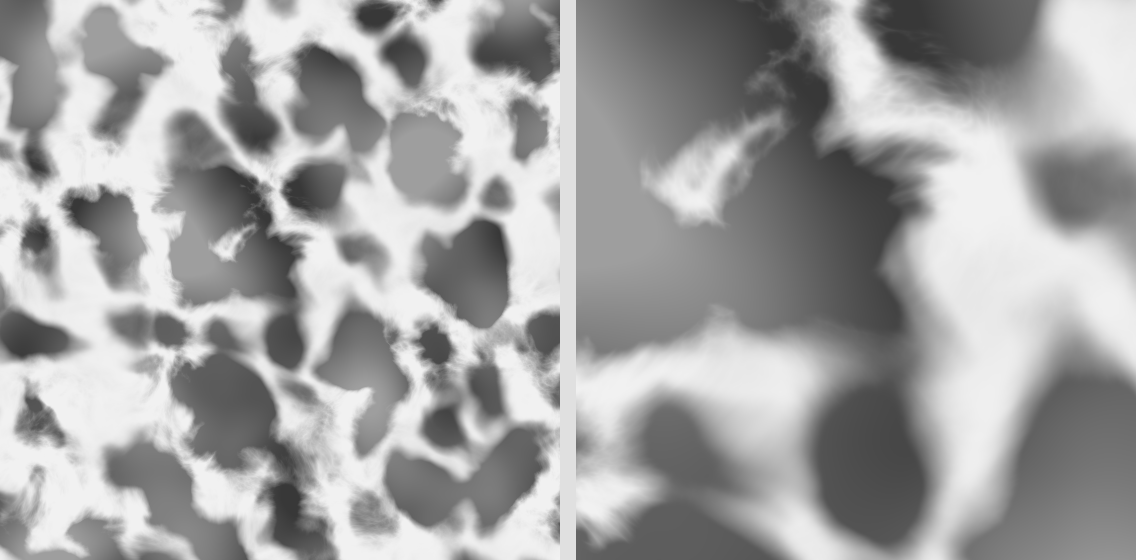
Left: the whole. Right: its middle third, enlarged.
This texture is drawn by a WebGL 1 fragment shader. Its source:

```glsl
precision highp float;
// Spongy pale tissue with flat-floored dark pores and woolly filaments.

uniform vec2 u_resolution;

#define PORE_CELLS 8.6      // pore cells across the canvas
#define PORE_MIN 0.24       // pore radius range, in cells
#define PORE_MAX 0.55
#define PORE_STRETCH 1.2    // elongation of the pores
#define PORE_TILT 0.45      // lean of the long axis, radians from vertical
#define TISSUE_TONE 0.98
#define TISSUE_CAP 0.945
#define FLOOR_TONE 0.40
#define FLOOR_SPREAD 0.42
#define WOOL_SCALE 11.0
#define WOOL_GAIN 0.6
#define WOOL_MEAN 0.43      // wool level that leaves the tone unchanged

vec3 hash3(vec2 cell) {
  vec3 h = fract(cell.xyx * vec3(0.1031, 0.1030, 0.0973));
  h += dot(h, h.yxz + 33.33);
  return fract((h.xxy + h.yzz) * h.zyx);
}

float cornerSlope(vec2 cell, vec2 offset) {
  return dot(hash3(cell).xy * 2.0 - 1.0, offset);
}

// Gradient noise, roughly -0.7 to 0.7.
float noise(vec2 p) {
  vec2 i = floor(p), f = fract(p);
  vec2 u = f * f * f * (f * (f * 6.0 - 15.0) + 10.0);
  vec2 e = vec2(1.0, 0.0);
  float low = mix(cornerSlope(i, f), cornerSlope(i + e.xy, f - e.xy), u.x);
  float high = mix(cornerSlope(i + e.yx, f - e.yx), cornerSlope(i + 1.0, f - 1.0), u.x);
  return 1.4 * mix(low, high, u.y);
}

vec2 noise2(vec2 p) {
  return vec2(noise(p), noise(p + vec2(37.2, 91.7)));
}

mat2 rotation(float angle) {
  float c = cos(angle), s = sin(angle);
  return mat2(c, s, -s, c);
}

float smoothMax(float a, float b, float k) {
  float h = max(k - abs(a - b), 0.0) / k;
  return max(a, b) + 0.25 * k * h * h;
}

// Creased noise whose crests form thin bright threads.
float filaments(vec2 p) {
  float sum = 0.0, gain = 0.5;
  mat2 turn = rotation(0.65);
  p += 0.5 * noise2(p * 0.8);
  for (int octave = 0; octave < 5; octave++) {
    sum += gain * (1.0 - 2.6 * abs(noise(p)));
    p = turn * p * 2.03 + 17.3;
    gain *= 0.52;
  }
  return sum;
}

// Summed depth of the scattered elliptical pores.
float poreDepth(vec2 q) {
  vec2 home = floor(q);
  float depth = 0.0;
  for (int y = -1; y <= 1; y++) {
    for (int x = -1; x <= 1; x++) {
      vec2 cell = home + vec2(float(x), float(y));
      vec3 place = hash3(cell + 5.0);
      vec3 form = hash3(cell + 71.0);
      vec2 away = q - cell - 0.1 - 0.8 * place.xy;
      away = rotation(-PORE_TILT + 1.5 * (form.x - 0.5)) * away;
      away *= vec2(PORE_STRETCH, 1.0 / PORE_STRETCH);
      float size = sqrt(place.z);
      float reach = length(away) / mix(PORE_MIN, PORE_MAX, size);
      float strength = mix(0.25, 1.1, size) * mix(0.75, 1.1, form.y);
      depth += strength * (1.0 - smoothstep(0.35, 1.4, reach));
    }
  }
  return depth;
}

void main() {
  vec2 p = gl_FragCoord.xy / u_resolution.y + 3.0;

  // Woolly patches alternate with smooth tissue.
  float woolly = smoothstep(-0.2, 0.35, noise(p * 4.3 + 8.0));
  float wool = filaments(p * WOOL_SCALE);

  // Bend the pore grid into irregular outlines.
  vec2 q = p * PORE_CELLS;
  q += 0.5 * noise2(q * 0.7) + 0.2 * noise2(q * 1.9 + 4.0);
  q += mix(0.03, 0.10, woolly) * noise2(q * 5.0 + 11.0);

  // Tissue slopes down into the pores.
  float tissue = TISSUE_TONE - poreDepth(q);
  tissue += 0.10 * noise(p * 7.0 + 21.0) + 0.03 * noise(p * 34.0);
  tissue += WOOL_GAIN * mix(0.12, 1.0, woolly) * (wool - WOOL_MEAN);
  tissue = -smoothMax(-tissue, -TISSUE_CAP, 0.12);

  // Flat floors cut the slopes off with a clear edge.
  float poreFloor = FLOOR_TONE + FLOOR_SPREAD * noise(p * 4.7 + 50.0);
  poreFloor += 0.025 * noise(p * 16.0);
  poreFloor = clamp(poreFloor, 0.22, 0.62);
  float tone = smoothMax(tissue, poreFloor, 0.04);

  gl_FragColor = vec4(vec3(tone), 1.0);
}
```
